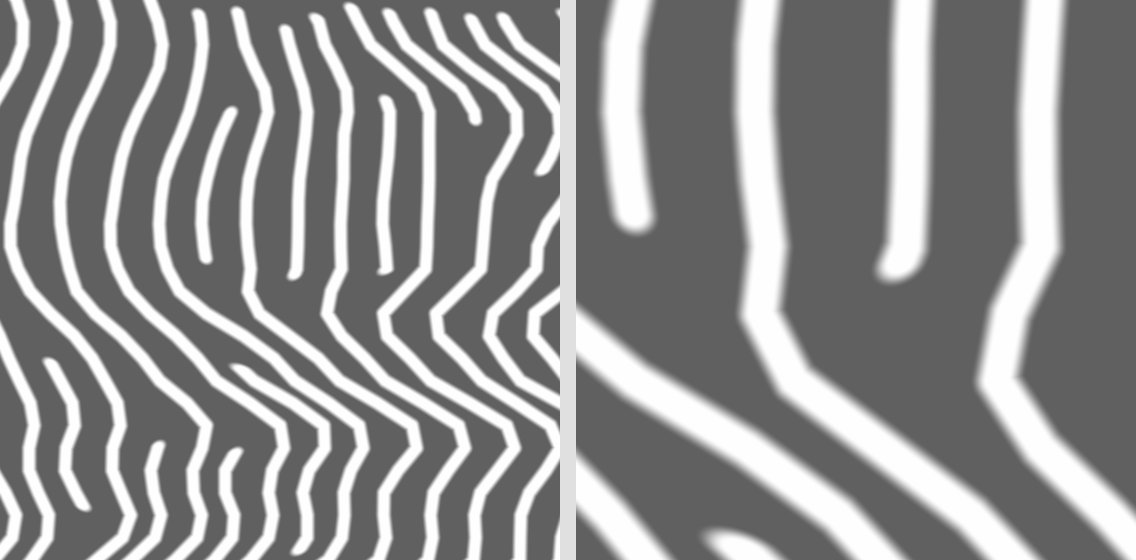
Left, the full canvas; right, a detail of the centre.
This pattern is drawn by a WebGL 1 fragment shader. Its source:

```glsl
precision highp float;
// Soft white stripes wander from top to bottom over flat grey.
// Long stripes are laid side by side; the gap between two of them widens
// where a short stripe with round ends fits in, which bends its neighbours.

uniform vec2 u_resolution;

const vec3 GROUND = vec3(0.376);
const vec3 STRIPE = vec3(0.995);
const float HALF_WIDTH = 0.0113;   // stripe centre to middle of its edge
const float SOFTNESS = 0.0050;     // half the width of the blurred edge
const float KNOT_STEP = 0.040;     // height between the bends of a stripe
const float FIRST_X = -0.10;       // start of the first gap
const float CLOSED_GAP = 0.088;    // distance of long stripes, nothing between
const float EXTRA_GAP = 0.058;     // added where a short stripe lies between
const float CLOSING = 0.14;        // height over which a gap closes again
const float WAVE = 0.026;          // sway shared by neighbouring stripes
const float BEND = 0.030;          // slow bend of the whole field
const float JITTER = 0.018;        // sway of each single stripe
const float SEED = 4.0;
const int STRIPES = 14;

float hash(float n) {
  return fract(sin(n * 12.9898 + SEED) * 43758.547);
}

vec3 hash3(vec3 n) {
  return fract(sin(n * 12.9898 + SEED) * 43758.547);
}

// Smooth value noise at three heights, from -0.5 to 0.5
vec3 noise3(vec3 t) {
  vec3 cell = floor(t);
  vec3 f = t - cell;
  f = f * f * (3.0 - 2.0 * f);
  return mix(hash3(cell), hash3(cell + 1.0), f) - 0.5;
}

// Horizontal places of a stripe at three heights
vec3 sway(vec3 base, vec3 y, float id) {
  vec3 wave = sin(17.0 * y + 2.5 * base + 1.8 * sin(5.0 * y));
  vec3 bend = sin(7.0 * y - 2.0 * base + 0.6);
  return base + WAVE * wave + BEND * bend
       + JITTER * noise3(y * 9.0 + id * 31.0);
}

float segmentDistance(vec2 p, vec2 a, vec2 b) {
  vec2 ab = b - a;
  return length(p - a - ab * clamp(dot(p - a, ab) / dot(ab, ab), 0.0, 1.0));
}

// Distance to a bent stripe that ends at heights low and high
float stripeDistance(vec2 p, vec3 x, vec3 y, float low, float high) {
  vec2 middle = vec2(x.y, y.y);
  float d = min(segmentDistance(p, vec2(x.x, y.x), middle),
                segmentDistance(p, middle, vec2(x.z, y.z)));
  float beyond = max(max(low - p.y, p.y - high), 0.0);
  return length(vec2(d, beyond));
}

void main() {
  vec2 p = gl_FragCoord.xy / min(u_resolution.x, u_resolution.y);

  // The three knots nearest in height
  vec3 y = (floor(p.y / KNOT_STEP + 0.5) + vec3(-1.0, 0.0, 1.0)) * KNOT_STEP;
  vec3 base = vec3(FIRST_X);
  float d = 1.0;

  for (int i = 0; i < STRIPES; i++) {
    float id = float(i);
    float right = smoothstep(3.0, 6.0, id);

    // Long stripe; those on the right end just below the top
    float top = mix(1.2, 0.965 + 0.02 * hash(id + 60.0), step(5.0, id));
    d = min(d, stripeDistance(p, sway(base, y, id), y, -1.0, top));

    // Short stripe: low on the left, high on the right
    float centre = mix(0.14, 0.78, right) + 0.3 * (hash(id + 20.0) - 0.5);
    float reach = mix(0.10, 0.22, hash(id + 40.0));
    vec3 open = 1.0 - smoothstep(reach, reach + CLOSING, abs(y - centre));
    vec3 gap = CLOSED_GAP + EXTRA_GAP * open;
    vec3 x = sway(base + 0.5 * gap, y, id + 0.5);
    float high = min(centre + reach, top - 0.01);
    d = min(d, stripeDistance(p, x, y, centre - reach, high));

    base += gap;
  }

  float ink = 1.0 - smoothstep(HALF_WIDTH - SOFTNESS, HALF_WIDTH + SOFTNESS, d);
  gl_FragColor = vec4(mix(GROUND, STRIPE, ink), 1.0);
}
```
